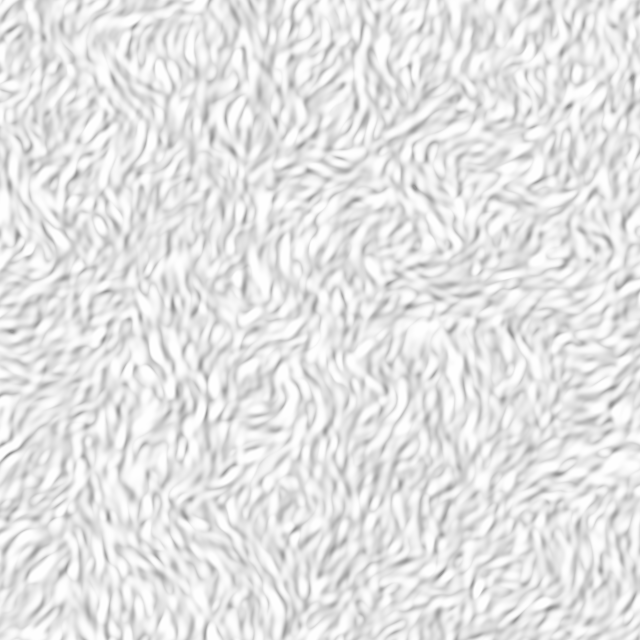
Write a Shadertoy shader that draws this texture.

```glsl
// Pale grey matted fibres: short soft strokes parted by a web of steep, tangled grooves.

const float TAU = 6.28319;

vec3 hash3(vec2 p) {
    vec3 q = fract(p.xyx * vec3(0.1031, 0.1030, 0.0973));
    q += dot(q, q.yxz + 33.33);
    return fract((q.xxy + q.yzz) * q.zyx);
}

float valueNoise(vec2 p) {
    vec2 cell = floor(p), f = fract(p);
    f = f * f * (3.0 - 2.0 * f);
    float low = mix(hash3(cell).x, hash3(cell + vec2(1, 0)).x, f.x);
    float high = mix(hash3(cell + vec2(0, 1)).x, hash3(cell + vec2(1, 1)).x, f.x);
    return mix(low, high, f.y);
}

// Local direction of the strokes: mostly steep, leaning right, turned by patches
float strokeAngle(vec2 cell) {
    float broad = valueNoise(cell * 0.16 + 71.0) - 0.5;
    float fine = valueNoise(cell * 0.37 + 139.0) - 0.5;
    return 1.15 + 1.5 * broad + 2.0 * fine;
}

// Two sums of scattered, stretched wavelets, each with a spread close to one:
// x holds the strokes, y has half their frequency so its zero lines form a web
vec2 strokeFields(vec2 p) {
    vec2 home = floor(p);
    vec2 total = vec2(0.0);
    for (int y = -2; y <= 2; y++)
    for (int x = -2; x <= 2; x++) {
        vec2 cell = home + vec2(x, y);
        float baseAngle = strokeAngle(cell);
        for (int i = 0; i < 3; i++) {
            vec3 place = hash3(cell + 17.3 + 211.0 * float(i));
            vec3 shape = hash3(cell + 59.7 + 307.0 * float(i));
            float angle = baseAngle + 1.0 * (shape.x - 0.5);
            vec2 dir = vec2(cos(angle), sin(angle));
            vec2 d = p - cell - place.xy;
            float along = dot(d, dir);
            float across = dot(d, vec2(-dir.y, dir.x));
            float envelope = exp(-along * along / 0.77 - across * across / 0.34);
            envelope *= smoothstep(2.0, 1.5, length(d));
            float turns = mix(0.62, 1.1, shape.y) * across;
            total += envelope * cos(TAU * vec2(turns + place.z, 0.5 * turns + shape.z));
        }
    }
    return total * 0.91;
}

void mainImage(out vec4 fragColor, in vec2 fragCoord) {
    vec2 uv = fragCoord / iResolution.y;
    vec2 field = strokeFields(uv * 48.0 + 100.0);

    // Folding the second field parts the strokes with continuous soft creases
    float web = (sqrt(field.y * field.y + 0.1) - 0.87) / 0.52;
    float patches = valueNoise(uv * 18.0 + 7.0) - 0.5;
    float height = 0.68 * field.x + 0.75 * web + 0.4 * patches;

    // Bright rounded crests and darker narrow grooves
    float depth = max(2.35 - height, 0.0);
    float grey = 0.995 - 0.0152 * depth * depth;
    fragColor = vec4(vec3(clamp(grey, 0.58, 1.0)), 1.0);
}
```
